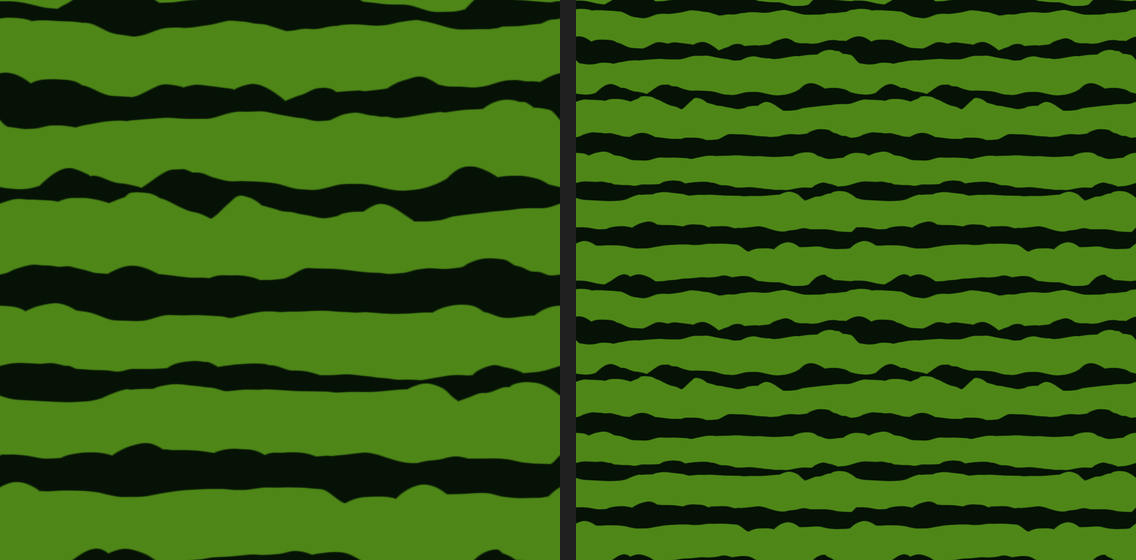
Left: one tile. Right: repeated 2 by 2.
A WebGL 2 fragment shader for this pattern:

```glsl
#version 300 es
precision highp float;

uniform vec2 u_resolution;
out vec4 fragColor;

const vec3 GREEN = vec3(0.305, 0.53, 0.09);
const vec3 DARK = vec3(0.02, 0.07, 0.02);

const float ROWS = 6.0;            // stripes down the canvas
const float ROW_SHIFT = 0.1;       // vertical offset, in rows
const float ROW_JITTER = 0.05;     // uneven spacing, in rows
const float HALF_WIDTH = 0.338;    // half of a green stripe, in rows
const float EDGE_SOFTNESS = 0.009; // least edge blur, in rows

// Whole cell counts across the canvas, and heights in rows
const float DRIFT_CELLS = 4.0;
const float DRIFT_HEIGHT = 0.07;
const float SWELL_CELLS = 10.0;
const float SWELL_HEIGHT = 0.095;
const float RIPPLE_CELLS = 21.0;
const float RIPPLE_HEIGHT = 0.02;
const float SCALLOP_CELLS = 11.0;
const float SCALLOP_HEIGHT = 0.1;
const float SCALLOP_CHANCE = 0.4;
const float SCALLOP_MEAN = 0.13;   // average lobe, removed to keep the width
const float STEEPEST = 0.08;       // half width of the sharpest step, in cells

// Integer hash to 0..1
float hash(float cell, float seed) {
    uint h = uint(cell) * 1664525u + uint(seed) * 22695477u + 9973u;
    h = (h ^ (h >> 16)) * 73244475u;
    h = (h ^ (h >> 15)) * 73244475u;
    h ^= h >> 16;
    return float(h & 65535u) / 65535.0;
}

// Wrapped position in cells, slid by a random phase
float cellPosition(float x, float cells, float seed) {
    return fract(x + hash(0.0, seed + 80.0)) * cells;
}

// Wrapping noise in -1..1 whose slopes vary from gentle to abrupt
float steppedNoise(float x, float cells, float seed) {
    float p = cellPosition(x, cells, seed);
    float cell = mod(floor(p), cells);
    float next = mod(cell + 1.0, cells);
    float halfStep = mix(STEEPEST, 0.5, sqrt(hash(cell, seed + 50.0)));
    float t = smoothstep(0.5 - halfStep, 0.5 + halfStep, fract(p));
    return mix(hash(cell, seed), hash(next, seed), t) * 2.0 - 1.0;
}

// Occasional rounded lobes that meet in sharp cusps
float scallops(float x, float seed) {
    float p = cellPosition(x, SCALLOP_CELLS, seed);
    float cell = mod(floor(p), SCALLOP_CELLS);
    float u = fract(p) * 2.0 - 1.0;
    float present = step(hash(cell, seed), SCALLOP_CHANCE);
    return present * hash(cell, seed + 50.0) * (1.0 - u * u);
}

// Height of one torn edge above its mean line
float edgeOffset(float x, float seed) {
    return SWELL_HEIGHT * steppedNoise(x, SWELL_CELLS, seed)
         + RIPPLE_HEIGHT * steppedNoise(x, RIPPLE_CELLS, seed + 100.0)
         + SCALLOP_HEIGHT * (scallops(x, seed + 200.0) - SCALLOP_MEAN);
}

// Signed depth inside the stripe of one row, y measured from its middle
float stripeDepth(float x, float y, float row) {
    float seed = 1000.0 * (row + 1.0);
    float middle = ROW_JITTER * (hash(row, 7.0) * 2.0 - 1.0)
                 + DRIFT_HEIGHT * steppedNoise(x, DRIFT_CELLS, seed);
    float top = middle + HALF_WIDTH + edgeOffset(x, seed + 300.0);
    float bottom = middle - HALF_WIDTH + edgeOffset(x, seed + 600.0);
    return min(top - y, y - bottom);
}

void main() {
    vec2 uv = gl_FragCoord.xy / u_resolution;
    float rowPos = uv.y * ROWS + ROW_SHIFT;
    float y = fract(rowPos) - 0.5;

    // Neighbouring rows may reach past their own bounds
    float depth = -1.0;
    for (float i = -1.0; i <= 1.0; i++) {
        float row = mod(floor(rowPos) + i, ROWS);
        depth = max(depth, stripeDepth(uv.x, y - i, row));
    }

    // Blur follows the slope of the edge
    float pixel = ROWS / u_resolution.y;
    float blur = max(EDGE_SOFTNESS, clamp(fwidth(depth), pixel, 3.0 * pixel));
    float stripe = smoothstep(-blur, blur, depth);

    fragColor = vec4(mix(DARK, GREEN, stripe), 1.0);
}
```
